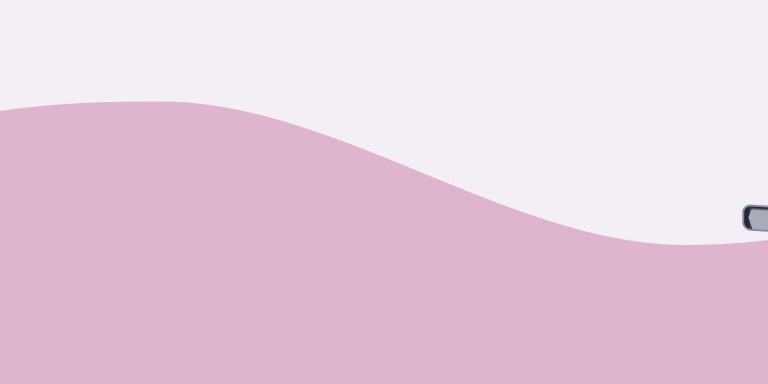
This background is drawn by a Shadertoy shader. Its source:

```glsl
// A flat two-tone backdrop: a rose hill sweeps from a crest down to a trough
// under a pale lilac sky, and a small glossy dark capsule enters at the right.
// The hill is a piecewise height curve; the capsule is a rounded-box distance.

// Lengths are in canvas heights, with the origin at the lower left.
const vec3 SKY_COLOR    = vec3(0.955, 0.938, 0.966);
const vec3 HILL_COLOR   = vec3(0.873, 0.710, 0.804);
const vec3 BODY_COLOR   = vec3(0.13, 0.16, 0.23);
const vec3 RIM_COLOR    = vec3(0.52, 0.54, 0.61);
const vec3 SILVER_COLOR = vec3(0.66, 0.67, 0.72);

const vec2  CREST       = vec2(0.419, 0.7357);
const vec2  TROUGH      = vec2(1.786, 0.3620);
const float LEFT_DROP   = 0.0247;  // fall from the crest to the left edge
const float LEFT_POWER  = 2.5;
const float RIGHT_CURVE = 0.284;   // quadratic rise past the trough

const vec2  CAPSULE_CENTER = vec2(1.991, 0.431);
const vec2  CAPSULE_HALF   = vec2(0.058, 0.034);
const float CAPSULE_ROUND  = 0.022;
const float CAPSULE_TILT   = 0.06;
const float RIM_WIDTH      = 0.005;

float hillHeight(float x) {
    float fall = mix(CREST.y, TROUGH.y, smoothstep(CREST.x, TROUGH.x, x));
    float left = LEFT_DROP * pow(max(CREST.x - x, 0.0) / CREST.x, LEFT_POWER);
    float past = max(x - TROUGH.x, 0.0);
    return fall - left + RIGHT_CURVE * past * past;
}

float roundedBox(vec2 p, vec2 halfSize, float radius) {
    vec2 q = abs(p) - halfSize + radius;
    return length(max(q, 0.0)) + min(max(q.x, q.y), 0.0) - radius;
}

// Coverage of the region where the distance is negative
float coverage(float dist, float pixel) {
    return clamp(0.5 - dist / pixel, 0.0, 1.0);
}

void mainImage(out vec4 fragColor, in vec2 fragCoord) {
    float pixel = 1.0 / iResolution.y;
    vec2 p = fragCoord * pixel;

    // Hill edge, with the height gap corrected for the local slope
    float height = hillHeight(p.x);
    float slope = (hillHeight(p.x + pixel) - height) / pixel;
    float hillDist = (p.y - height) / sqrt(1.0 + slope * slope);
    vec3 color = mix(SKY_COLOR, HILL_COLOR, coverage(hillDist, pixel));

    // Capsule: rim, dark body, then a silver face and a thin gleam
    vec2 q = p - CAPSULE_CENTER;
    q.y += CAPSULE_TILT * q.x;
    float shell = roundedBox(q, CAPSULE_HALF, CAPSULE_ROUND);
    float body = coverage(shell + RIM_WIDTH, pixel);
    float silver = coverage(-0.014 + 0.35 * abs(q.y) - q.x - 0.028, pixel);
    float gleam = 0.3 * smoothstep(0.004, 0.0, abs(q.x + 0.037));
    vec3 inside = mix(BODY_COLOR, RIM_COLOR, gleam);
    inside = mix(inside, SILVER_COLOR, silver * smoothstep(0.028, 0.018, q.y));
    color = mix(color, RIM_COLOR, coverage(shell, pixel));
    color = mix(color, inside, body);

    fragColor = vec4(color, 1.0);
}
```
